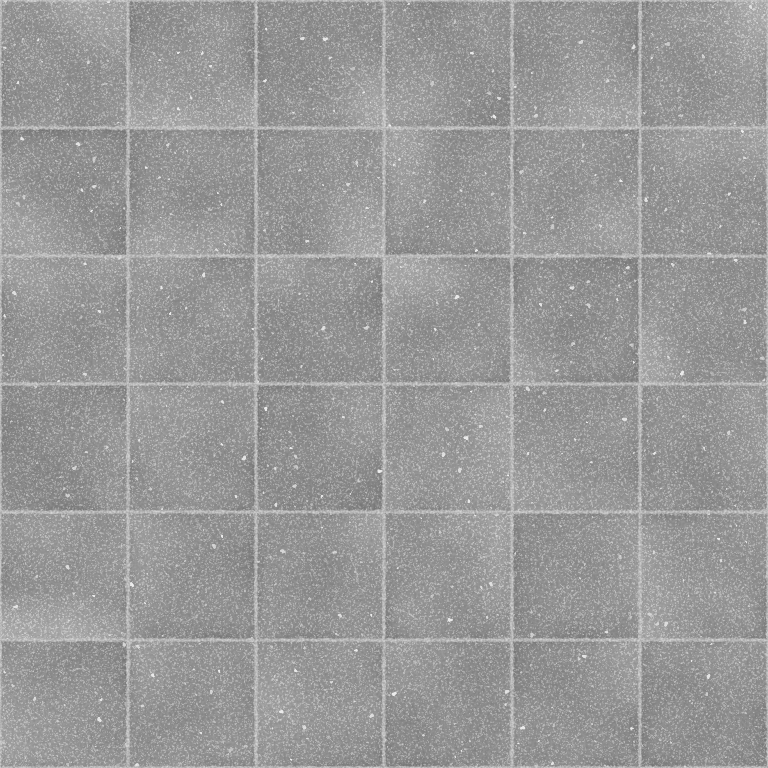
Give the GLSL for this texture, as a Shadertoy shader.

```glsl
const float TILES = 6.0;
const float BODY = 0.553;          // base grey of a tile
const float TILE_VARIATION = 0.035;
const float SIDE_GLOW = 0.11;      // paler side of each tile
const float RIM_SHADE = 0.11;      // dark band inside the joints
const float RIM_WIDTH = 0.05;
const float JOINT_GREY = 0.75;
const float JOINT_HALF_WIDTH = 0.013;
const float JOINT_CRUMBLE = 0.010;
const float GRAIN_LIGHT = 0.165;
const float CHIP_GREY = 0.80;
const float FLECK_GREY = 0.93;
const float CRACK_LIGHT = 0.10;
const float CRACK_HALF_WIDTH = 0.003;
const float CRACK_CHANCE = 0.45;
const float TAU = 6.2831853;

vec3 hash3(vec2 p, float seed) {
    vec3 q = fract(vec3(p.xyx + seed * 7.13) * vec3(0.1031, 0.1030, 0.0973));
    q += dot(q, q.yxz + 33.33);
    return fract((q.xxy + q.yzz) * q.zyx);
}

float cornerSlope(vec2 corner, vec2 offset) {
    float angle = TAU * hash3(corner, 3.0).x;
    return dot(vec2(cos(angle), sin(angle)), offset);
}

// Gradient noise, roughly -0.7 to 0.7
float noise(vec2 p) {
    vec2 i = floor(p), f = fract(p), x = vec2(1, 0), y = vec2(0, 1);
    vec2 u = f * f * f * (f * (f * 6.0 - 15.0) + 10.0);
    return mix(mix(cornerSlope(i, f), cornerSlope(i + x, f - x), u.x),
               mix(cornerSlope(i + y, f - y), cornerSlope(i + 1.0, f - 1.0), u.x), u.y);
}

// Coverage by scattered irregular specks; radii are in tile units
float specks(vec2 p, float density, float chance, vec2 radii, float pixel, float seed) {
    vec2 base = floor(p * density);
    float cover = 0.0;
    for (int j = -1; j <= 1; j++)
    for (int i = -1; i <= 1; i++) {
        vec2 cell = base + vec2(i, j);
        vec3 place = hash3(cell, seed);
        vec3 form = hash3(cell, seed + 5.0);
        vec2 d = p - (cell + place.xy) / density;
        float angle = atan(d.y, d.x + 1e-6) + TAU * form.y;
        float radius = mix(radii.x, radii.y, form.x * form.x);
        radius *= 1.0 + 0.22 * sin(2.0 * angle) + 0.14 * sin(3.0 * angle + 9.0 * form.z);
        float speck = 1.0 - smoothstep(-0.5 * pixel, 0.5 * pixel, length(d) - radius);
        cover = max(cover, speck * step(place.z, chance) * mix(0.5, 1.0, form.z));
    }
    return cover;
}

float segmentDistance(vec2 p, vec2 a, vec2 b) {
    vec2 ab = b - a;
    return length(p - a - ab * clamp(dot(p - a, ab) / dot(ab, ab), 0.0, 1.0));
}

// Faint wandering hairlines inside one tile
float cracks(vec2 p, vec2 tile, vec2 local, float pixel) {
    vec2 warped = local + 0.10 * vec2(noise(p * 5.0), noise(p * 5.0 + 40.0))
                        + 0.02 * vec2(noise(p * 19.0), noise(p * 19.0 + 70.0));
    float cover = 0.0;
    for (int k = 0; k < 3; k++) {
        vec3 start = hash3(tile, 11.0 + float(k));
        vec3 run = hash3(tile, 21.0 + float(k));
        vec2 a = mix(vec2(0.1), vec2(0.9), start.xy);
        vec2 b = a + mix(0.15, 0.45, run.x) * vec2(cos(TAU * run.y), sin(TAU * run.y));
        float d = segmentDistance(warped, a, b);
        float line = 1.0 - smoothstep(0.0, CRACK_HALF_WIDTH + 0.7 * pixel, d);
        cover = max(cover, line * step(start.z, CRACK_CHANCE));
    }
    return cover * smoothstep(-0.4, 0.2, noise(p * 9.0 + 15.0));
}

void mainImage(out vec4 fragColor, in vec2 fragCoord) {
    float pixel = TILES / min(iResolution.x, iResolution.y);
    vec2 p = fragCoord * pixel;
    vec2 tile = floor(p), local = fract(p);
    vec3 pick = hash3(tile, 1.0);
    vec2 edges = min(local, 1.0 - local);
    float edge = min(edges.x, edges.y);

    // Tile body: own tone, one paler side, cloudy mottling
    vec2 side = vec2(cos(TAU * pick.x), sin(TAU * pick.x));
    float grey = BODY + TILE_VARIATION * (pick.y - 0.5);
    grey += SIDE_GLOW * mix(0.4, 1.0, pick.z) * smoothstep(0.0, 0.7, dot(local - 0.5, side));
    grey += 0.045 * noise(p * 2.3 + pick.xy * 20.0) + 0.06 * noise(p * 47.0);

    // Uneven dark rim
    float rim = smoothstep(-0.4, 0.5, noise(p * 1.7 + pick.yz * 30.0));
    grey -= RIM_SHADE * rim * exp(-edge / RIM_WIDTH);

    // Hairlines, fine grain, chips and pale flecks
    grey += CRACK_LIGHT * cracks(p, tile, local, pixel);
    grey += GRAIN_LIGHT * specks(p, 72.0, 0.55, vec2(0.003, 0.0085), pixel, 31.0);
    grey = mix(grey, CHIP_GREY, specks(p, 18.0, 0.25, vec2(0.004, 0.009), pixel, 41.0));
    grey = mix(grey, FLECK_GREY, specks(p, 7.0, 0.32, vec2(0.006, 0.017), pixel, 51.0));

    // Soft, broken light joints with a powdery margin
    float ragged = JOINT_CRUMBLE * (noise(p * 57.0) + 1.5 * max(noise(p * 13.0 + 9.0), 0.0));
    float inner = 0.2 * JOINT_HALF_WIDTH;
    float outer = 1.4 * JOINT_HALF_WIDTH + 0.3 * pixel;
    float joint = 1.0 - smoothstep(inner, outer, edge - ragged);
    float powder = exp(-edge / 0.022) * smoothstep(0.0, 0.45, noise(p * 52.0 + 21.0));
    float jointGrey = JOINT_GREY + 0.18 * noise(p * 61.0) + 0.08 * noise(p * 6.0);
    grey = mix(grey + 0.14 * powder, jointGrey, 0.92 * joint);

    fragColor = vec4(vec3(clamp(grey, 0.0, 1.0)), 1.0);
}
```
